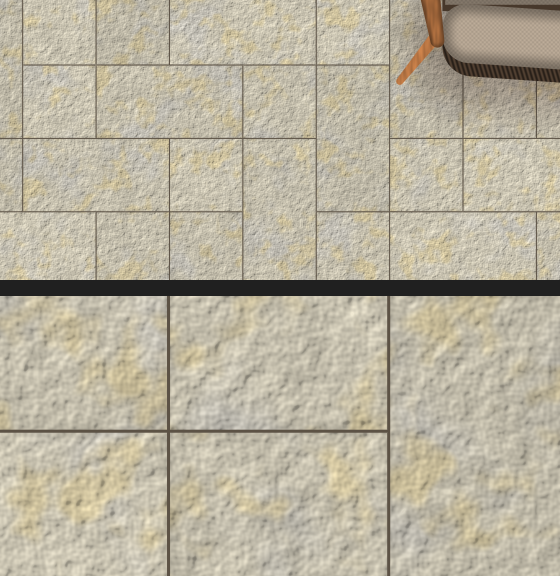
Top: the whole. Bottom: its middle third, enlarged.
This texture is drawn by a Shadertoy shader. Its source:

```glsl
const vec3 STONE = vec3(0.765, 0.742, 0.672);
const vec3 OCHRE = vec3(0.80, 0.735, 0.55);
const vec3 COOL_GREY = vec3(0.735, 0.725, 0.70);
const vec3 GROUT = vec3(0.36, 0.32, 0.27);
const vec3 WOOD = vec3(0.66, 0.42, 0.24);
const vec3 FABRIC = vec3(0.68, 0.62, 0.55);
const vec3 WICKER = vec3(0.28, 0.22, 0.17);

float random(vec2 cell) {
    vec3 q = fract(cell.xyx * vec3(0.1031, 0.1030, 0.0973));
    q += dot(q, q.yzx + 33.33);
    return fract((q.x + q.y) * q.z);
}

float cornerSlope(vec2 cell, vec2 offset) {
    float angle = 6.2832 * random(cell);
    return dot(vec2(cos(angle), sin(angle)), offset);
}

float gradientNoise(vec2 p) {
    vec2 c = floor(p), f = p - c;
    vec2 u = f * f * f * (f * (f * 6.0 - 15.0) + 10.0);
    vec2 e = vec2(1.0, 0.0);
    float low = mix(cornerSlope(c, f), cornerSlope(c + e, f - e), u.x);
    float high = mix(cornerSlope(c + e.yx, f - e.yx), cornerSlope(c + 1.0, f - 1.0), u.x);
    return mix(low, high, u.y);
}

float fractalNoise(vec2 p, float frequency, float gain) {
    float sum = 0.0, amplitude = 0.5;
    for (int i = 0; i < 3; i++) {
        sum += amplitude * gradientNoise(p * frequency + float(i) * 17.3);
        frequency *= 2.07;
        amplitude *= gain;
    }
    return sum;
}

float cover(float dist, float pixel) {
    return clamp(0.5 - dist / pixel, 0.0, 1.0);
}

float roundedBox(vec2 p, vec2 halfSize, float radius) {
    vec2 q = abs(p) - halfSize + radius;
    return length(max(q, 0.0)) + min(max(q.x, q.y), 0.0) - radius;
}

float taperedBar(vec2 p, vec2 a, vec2 b, float radiusA, float radiusB) {
    float t = clamp(dot(p - a, b - a) / dot(b - a, b - a), 0.0, 1.0);
    return length(p - mix(a, b, t)) - mix(radiusA, radiusB, t);
}

// Diagonal six-step bond of squares and slabs: xy = origin, zw = size
vec4 paverAt(vec2 cell) {
    float k = mod(cell.x - cell.y, 6.0);
    vec2 size = vec2(1.0), origin = cell;
    if (k == 5.0 || k == 0.0) size.x = 2.0;
    if (k == 2.0 || k == 3.0) size.y = 2.0;
    if (k == 0.0) origin.x -= 1.0;
    if (k == 2.0) origin.y -= 1.0;
    return vec4(origin, size);
}

// Rough split stone with mineral stains, lit from the upper left
vec3 stoneColor(vec2 p, float seed) {
    vec2 q = p + seed * vec2(23.0, 41.0);
    vec2 towardLight = vec2(-0.0028, 0.0028);
    float relief = fractalNoise(q, 40.0, 0.62) - fractalNoise(q + towardLight, 40.0, 0.62);
    float warm = smoothstep(0.02, 0.30, fractalNoise(q + 5.0, 8.0, 0.75));
    float cool = smoothstep(0.0, 0.30, fractalNoise(q + 11.0, 5.0, 0.6));
    vec3 color = mix(STONE, COOL_GREY, 0.7 * cool);
    color = mix(color, OCHRE, 0.6 * warm);
    color *= 0.965 + 0.07 * fract(seed * 7.0);
    color *= 1.0 + 0.14 * fractalNoise(q + 3.0, 14.0, 0.7);
    color *= 1.0 + 0.6 * clamp(relief, -0.4, 0.3);
    return color * (1.0 - 0.15 * smoothstep(0.12, 0.32, -relief));
}

vec3 pavingColor(vec2 p, float module, float pixel) {
    vec2 grid = (p - vec2(0.081, -0.0185)) / module;
    vec4 paver = paverAt(floor(grid));
    vec2 local = grid - paver.xy;
    vec2 inset = min(local, paver.zw - local) * module;
    float edge = min(inset.x, inset.y);
    vec3 color = stoneColor(p, random(paver.xy + 50.0));
    color *= 1.0 - 0.08 * exp(-edge / 0.004);
    return mix(color, GROUT, cover(edge - 0.0018, pixel));
}

// Chair corner: soft shadow, legs, wicker rim, cushions
vec3 addChair(vec3 color, vec2 p, float pixel) {
    vec2 q = p - vec2(1.86, 0.875);
    q.y += 0.07 * (q.x + 0.12);
    float seat = roundedBox(q, vec2(0.28, 0.105), 0.09);
    float rim = roundedBox(q + vec2(0.0, 0.042), vec2(0.28, 0.11), 0.1);
    float shadow = 1.0 - smoothstep(-0.02, 0.24, rim);
    color *= mix(vec3(1.0), vec3(0.76, 0.73, 0.73), shadow);

    float ribs = 0.85 + 0.3 * sin(400.0 * (p.x + 0.3 * p.y));
    color = mix(color, WICKER * ribs, cover(rim, pixel));
    float gap = max(1.58 - p.x, 0.96 - p.y);
    color = mix(color, WICKER, cover(gap, pixel));

    float weave = 1.0 + 0.06 * sin(420.0 * p.x) * sin(420.0 * p.y);
    float roundness = smoothstep(0.0, 0.06, -seat);
    vec3 fabric = FABRIC * weave * mix(0.7, 1.03, roundness);
    color = mix(color, fabric, cover(seat, pixel));
    float back = max(1.59 - p.x, 0.983 - p.y);
    color = mix(color, FABRIC * 0.72 * weave, cover(back, pixel));

    float grain = 1.0 + 0.25 * gradientNoise(vec2(90.0, 14.0) * p);
    float leg = taperedBar(p, vec2(1.428, 0.71), vec2(1.545, 0.855), 0.013, 0.021);
    float post = taperedBar(p, vec2(1.562, 0.855), vec2(1.535, 1.02), 0.025, 0.036);
    color = mix(color, WOOD * grain * 1.1, cover(leg, pixel));
    return mix(color, WOOD * grain * mix(0.65, 0.95, smoothstep(0.0, 0.02, -post)), cover(post, pixel));
}

void mainImage(out vec4 fragColor, in vec2 fragCoord) {
    float pixel = 1.0 / iResolution.y;
    vec2 p = fragCoord * pixel;
    vec3 color = pavingColor(p, 0.2621, pixel);
    fragColor = vec4(addChair(color, p, pixel), 1.0);
}
```
